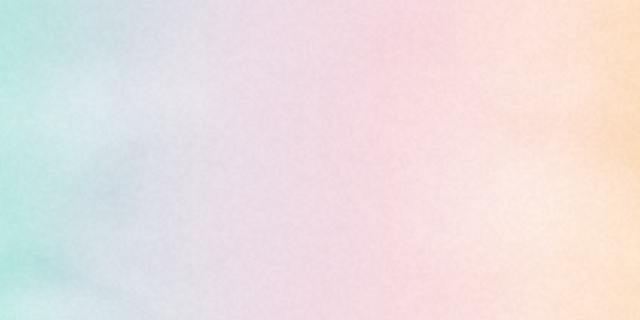
Reproduce this background procedurally as a Shadertoy shader.

```glsl
// Pastel watercolour wash on paper: mint, lilac, rose and peach from left to right.
// A warped colour ramp is thickened or thinned by soft washes and fractal noise,
// then covered with fine paper grain. Lengths are in canvas heights.

const int STOPS = 9;
const vec3 RAMP[STOPS] = vec3[](
    vec3(0.74, 0.91, 0.885), vec3(0.83, 0.897, 0.91), vec3(0.875, 0.882, 0.91),
    vec3(0.917, 0.866, 0.906), vec3(0.946, 0.855, 0.892), vec3(0.966, 0.856, 0.88),
    vec3(0.98, 0.88, 0.87), vec3(0.99, 0.902, 0.855), vec3(0.99, 0.885, 0.78));

// Each wash: centre x, centre y, radius, added pigment (negative is paler).
const int WASHES = 12;
const vec4 WASH[WASHES] = vec4[](
    vec4(0.30, 0.45, 0.13, 0.30), vec4(0.17, 0.14, 0.13, 0.30),
    vec4(0.32, 0.93, 0.20, 0.20), vec4(0.25, 0.62, 0.15, -0.28),
    vec4(0.60, 0.70, 0.14, -0.14), vec4(0.14, 0.00, 0.10, -0.25),
    vec4(1.80, 0.88, 0.15, 0.20), vec4(1.70, 0.61, 0.12, 0.22),
    vec4(1.98, 0.57, 0.14, 0.26), vec4(1.72, 0.40, 0.17, -0.22),
    vec4(1.34, 0.88, 0.16, 0.10), vec4(1.42, 0.30, 0.12, -0.10));

const float WASH_STRETCH = 1.35;   // horizontal spread of the washes
const float WARP_SCALE = 4.0;
const float WASH_WARP = 0.22;
const float RAMP_WARP = 0.07;
const float CLOUD_SCALE = 5.0;
const float CLOUD_PIGMENT = 0.32;
const float GRAIN_SCALE = 105.0;
const float GRAIN_LIGHT = 0.022;
const float FIBRE_LIGHT = 0.012;

float hash(vec2 cell) {
    vec3 q = fract(vec3(cell.xyx) * 0.1031);
    q += dot(q, q.yzx + 33.33);
    return fract((q.x + q.y) * q.z);
}

float valueNoise(vec2 p) {
    vec2 cell = floor(p);
    vec2 f = fract(p);
    f = f * f * (3.0 - 2.0 * f);
    float low = mix(hash(cell), hash(cell + vec2(1, 0)), f.x);
    float high = mix(hash(cell + vec2(0, 1)), hash(cell + vec2(1, 1)), f.x);
    return mix(low, high, f.y);
}

// Fractal noise centred on zero; each octave is rotated to hide the grid.
float fbm(vec2 p) {
    float sum = 0.0;
    float amplitude = 0.5;
    for (int i = 0; i < 5; i++) {
        sum += amplitude * (valueNoise(p) - 0.5);
        p = mat2(1.6, 1.2, -1.2, 1.6) * p + 17.3;
        amplitude *= 0.5;
    }
    return sum;
}

vec3 rampColour(float x) {
    vec3 colour = RAMP[0];
    float position = x * float(STOPS - 1);
    for (int i = 1; i < STOPS; i++) {
        colour = mix(colour, RAMP[i], clamp(position - float(i - 1), 0.0, 1.0));
    }
    return colour;
}

float washPigment(vec2 p) {
    float pigment = 0.0;
    for (int i = 0; i < WASHES; i++) {
        vec2 offset = (p - WASH[i].xy) / (WASH[i].z * vec2(WASH_STRETCH, 1.0));
        pigment += WASH[i].w * exp(-dot(offset, offset));
    }
    return pigment;
}

void mainImage(out vec4 fragColor, in vec2 fragCoord) {
    vec2 p = fragCoord / iResolution.y;
    float x = fragCoord.x / iResolution.x;
    vec2 warp = vec2(fbm(p * WARP_SCALE + 31.0), fbm(p * WARP_SCALE + 73.0));

    // Colour ramp with uneven bleeding
    vec3 colour = rampColour(x + RAMP_WARP * warp.x);

    // Pigment density, calmer in the middle of the sheet
    float outer = smoothstep(0.1, 0.9, abs(2.0 * x - 1.0));
    float cloud = fbm(p * CLOUD_SCALE + 3.0 * warp + 9.0);
    float density = 1.0 + washPigment(p + WASH_WARP * warp);
    density += CLOUD_PIGMENT * mix(0.35, 1.0, outer) * cloud;
    colour = 1.0 - (1.0 - colour) * density;

    // Paper grain and soft fibres
    float grain = valueNoise(p * GRAIN_SCALE) - 0.5;
    float fibre = fbm(p * vec2(30.0, 55.0) + 6.0 * warp);
    colour += GRAIN_LIGHT * grain + FIBRE_LIGHT * fibre;

    fragColor = vec4(clamp(colour, 0.0, 1.0), 1.0);
}
```
